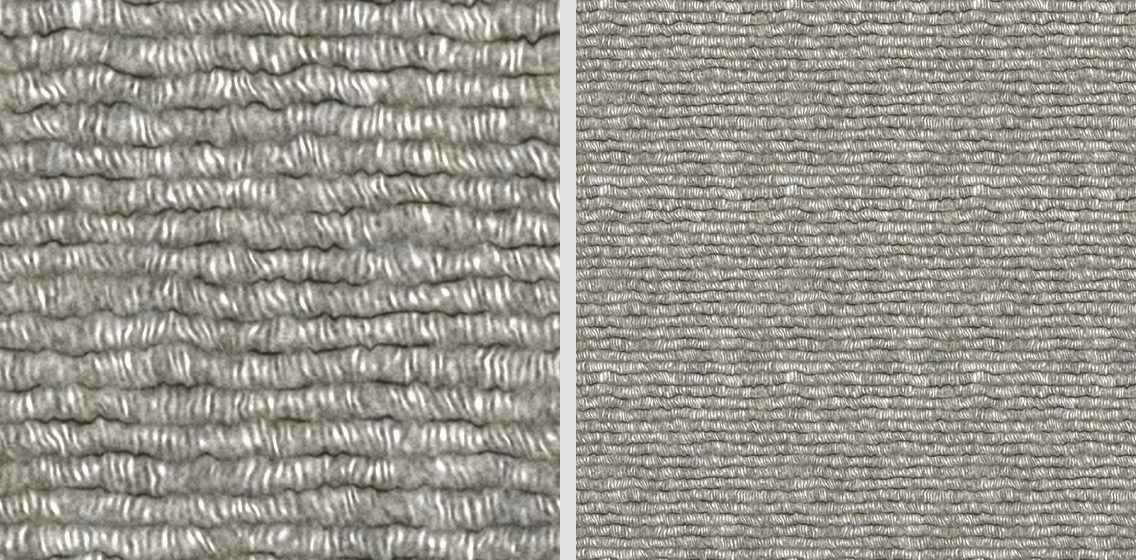
Left, the tile; right, the same tile 3 across and 3 down.
Give the GLSL for this texture, as a WebGL 1 fragment shader.

```glsl
precision highp float;
// Tiling ribbed wool weave: horizontal cords wrapped in fine slanted strands.
// Wrapped value noise bends the cords and varies strand spacing and lean;
// soft strands carry broken glossy streaks, with thin gaps here and there.

uniform vec2 u_resolution;

#define ROWS 16.0
#define STRANDS 60.0
#define WOBBLE 0.36
#define LEAN_MIN -0.9
#define LEAN_MAX 1.9
#define GLOSS 0.62
#define GAP_WIDTH 0.065
#define GAP_DEPTH 0.40
#define GRAIN 0.17
#define SHADE_COLOR vec3(0.36, 0.35, 0.31)
#define WOOL_COLOR vec3(0.63, 0.62, 0.585)
#define LIGHT_COLOR vec3(0.94, 0.93, 0.90)

float hash(vec2 p) {
  vec3 q = fract(vec3(p.xyx) * vec3(0.1031, 0.1030, 0.0973));
  q += dot(q, q.yzx + 33.33);
  return fract((q.x + q.y) * q.z);
}

// Value noise that repeats every "period" lattice cells.
float wrapNoise(vec2 p, vec2 period, float seed) {
  vec2 cell = floor(p);
  vec2 f = p - cell;
  f = f * f * (3.0 - 2.0 * f);
  vec2 a = mod(cell, period) + seed;
  vec2 b = mod(cell + 1.0, period) + seed;
  return mix(mix(hash(a), hash(vec2(b.x, a.y)), f.x),
             mix(hash(vec2(a.x, b.y)), hash(b), f.x), f.y);
}

float tileNoise(vec2 uv, vec2 cells, float seed) {
  return wrapNoise(uv * cells, cells, seed);
}

// Noise along one cord, independent of its neighbours.
float cordNoise(float x, float row, float cells, float seed) {
  return wrapNoise(vec2(x * cells, row), vec2(cells, ROWS), seed);
}

// Three-stop wool ramp from crevice to highlight.
vec3 woolRamp(float tone) {
  vec3 low = mix(SHADE_COLOR, WOOL_COLOR, (tone - 0.35) / 0.27);
  vec3 high = mix(WOOL_COLOR, LIGHT_COLOR, (tone - 0.62) / 0.31);
  return tone < 0.62 ? low : high;
}

void main() {
  vec2 uv = gl_FragCoord.xy / u_resolution;

  // Uneven cords with scalloped borders
  float bend = tileNoise(uv, vec2(7.0, 8.0), 11.0) - 0.5;
  float bump = tileNoise(uv, vec2(22.0, 16.0), 37.0) - 0.5;
  float scallop = tileNoise(uv, vec2(62.0, 32.0), 41.0) - 0.5;
  float y = uv.y * ROWS + WOBBLE * (bend + 0.6 * bump + 0.55 * scallop);
  float row = mod(floor(y), ROWS);
  float v = fract(y) - 0.5;

  // Strand coordinate: uneven spacing, lean and a slight curve
  float lean = mix(LEAN_MIN, LEAN_MAX, cordNoise(uv.x, row, 11.0, 53.0));
  float knot = smoothstep(0.60, 0.85, cordNoise(uv.x, row, 15.0, 71.0));
  float s = uv.x * STRANDS + hash(vec2(row, 5.0)) * 7.0;
  s += 1.0 * cordNoise(uv.x, row, 17.0, 91.0) + lean * v - 0.8 * v * v;
  s += 0.5 * (tileNoise(uv, vec2(44.0, 48.0), 97.0) - 0.5);
  vec2 strand = vec2(mod(floor(s), STRANDS), row);
  float ridge = 0.5 - 0.5 * cos(6.2831853 * fract(s));

  // Soft rounded body, lit from above
  float e = 2.0 * abs(v);
  float body = 1.0 - e * e * e;
  float tone = 0.46 + body * (0.09 + 0.11 * ridge * (1.0 - 0.6 * knot)) + 0.06 * v * body;

  // Fibres break up the strands and their glossy streaks
  vec2 fibreUv = vec2(s * 2.0, row * 5.0 + v * 4.0 + 2.5);
  float fibre = wrapNoise(fibreUv, vec2(STRANDS * 2.0, ROWS * 5.0), 101.0);
  float center = 0.07 + 0.34 * (hash(strand + 29.0) - 0.5);
  float d = (v - center) / mix(0.18, 0.30, hash(strand + 61.0));
  float shine = mix(0.1, 1.0, hash(strand + 43.0)) * (1.0 - 0.75 * knot);
  tone += GLOSS * shine * body * pow(ridge, 1.3) * exp(-d * d) * (0.45 + 0.95 * fibre);
  tone += 0.20 * body * (fibre - 0.5);

  // Thin broken gaps over a faint shadow between cords
  float edge = mod(floor(y + 0.5), ROWS);
  float offset = 0.5 - abs(v);
  float gap = offset / GAP_WIDTH;
  float open = smoothstep(0.35, 0.80, cordNoise(uv.x, edge, 19.0, 131.0));
  float shadow = offset / 0.16;
  tone *= 1.0 - GAP_DEPTH * open * exp(-gap * gap) - 0.06 * exp(-shadow * shadow);

  // Broad mottling and grain
  tone *= 0.93 + 0.14 * tileNoise(uv, vec2(6.0), 151.0);
  tone += 0.12 * (tileNoise(uv, vec2(38.0, 34.0), 163.0) - 0.5);
  tone += GRAIN * (tileNoise(uv, vec2(105.0), 173.0) - 0.5);
  tone += GRAIN * 0.75 * (tileNoise(uv, vec2(230.0), 197.0) - 0.5);

  // Warm and cool patches
  float warmth = tileNoise(uv, vec2(19.0, 16.0), 211.0) - 0.5;
  vec3 color = woolRamp(clamp(tone, 0.2, 0.98));
  color += warmth * vec3(0.018, 0.004, -0.022);
  gl_FragColor = vec4(clamp(color, 0.0, 1.0), 1.0);
}
```
